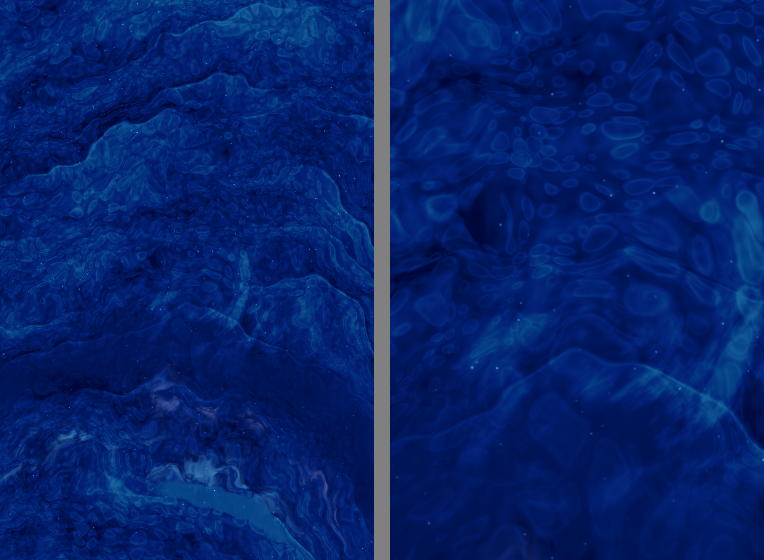
Left, the full canvas; right, a detail of the centre.
This texture is drawn by a WebGL 1 fragment shader. Its source:

```glsl
precision highp float;
// Deep blue poured-ink strata with lacy cells, pale foam and star-like flecks.
uniform vec2 u_resolution;

vec2 hash2(vec2 p) {
  p = vec2(dot(p, vec2(127.1, 311.7)), dot(p, vec2(269.5, 183.3)));
  return fract(sin(p) * 43758.5);
}

// Gradient noise, roughly -0.7 to 0.7
float corner(vec2 cell, vec2 f, vec2 o) {
  return dot(hash2(cell + o) * 2.0 - 1.0, f - o);
}
float noise(vec2 p) {
  vec2 c = floor(p), f = fract(p);
  vec2 u = f * f * f * (f * (f * 6.0 - 15.0) + 10.0);
  float low = mix(corner(c, f, vec2(0.0)), corner(c, f, vec2(1.0, 0.0)), u.x);
  float high = mix(corner(c, f, vec2(0.0, 1.0)), corner(c, f, vec2(1.0)), u.x);
  return mix(low, high, u.y);
}
float fbm(vec2 p) {
  float sum = 0.0, amp = 0.7;
  for (int i = 0; i < 5; i++) {
    sum += amp * noise(p);
    p = mat2(1.6, 1.2, -1.2, 1.6) * p + 7.3;
    amp *= 0.62;
  }
  return sum;
}
vec2 swirl(vec2 p) {
  return vec2(noise(p), noise(p + 19.7));
}

float bump(float x, float center, float width) {
  float d = (x - center) / width;
  return exp(-d * d);
}

// Scattered round bubbles: lit rim, mid-tone body, dark gaps between
float bubbles(vec2 p) {
  vec2 c = floor(p), f = fract(p);
  float value = -0.35;
  for (int j = -1; j <= 1; j++) {
    for (int i = -1; i <= 1; i++) {
      vec2 o = vec2(float(i), float(j));
      vec2 h = hash2(c + o);
      float radius = 0.15 + 0.45 * h.x * h.y + 0.12 * h.y;
      float d = length(o + 0.15 + 0.7 * h - f) - radius;
      float body = 1.0 - smoothstep(-0.06, 0.08, d);
      value = max(value, -0.35 + body * (0.3 + 0.5 * h.x) + 0.7 * bump(d, -0.04, 0.08));
    }
  }
  return value;
}

// Arched layer height: the crest drifts rightward toward the top
float strataHeight(vec2 p) {
  float dx = p.x - mix(0.13, 0.6, p.y);
  float hook = max(p.x - 0.52, 0.0);
  float s = p.y + mix(1.0, 0.5, p.y) * dx * dx;
  s += 3.0 * hook * hook * bump(p.y, 0.5, 0.2);
  return s + 0.06 * noise(p * 5.0 + 3.0) + 0.035 * noise(p * 12.0) + 0.016 * noise(p * 29.0);
}

// Tone added by one layer edge: thin line, lit shelf below, shade above
float layerEdge(float d, float lit, float width, float px) {
  float line = 1.0 - smoothstep(width, width + 1.5 * px, abs(d));
  float below = 1.0 - smoothstep(-px, 2.0 * px, d);
  float shelf = below * exp(min(d, 0.0) / (0.012 + 0.018 * lit));
  float shade = (1.0 - below) * exp(-max(d, 0.0) / 0.018);
  return 0.22 * line * (0.3 + lit) + 0.5 * shelf * lit - 0.2 * shade * (0.4 + lit);
}

vec3 inkColor(float t) {
  vec3 c = mix(vec3(0.0, 0.03, 0.23), vec3(0.0, 0.07, 0.31), clamp(t / 0.14, 0.0, 1.0));
  c = mix(c, vec3(0.0, 0.10, 0.39), clamp((t - 0.14) / 0.22, 0.0, 1.0));
  c = mix(c, vec3(0.01, 0.13, 0.47), clamp((t - 0.36) / 0.2, 0.0, 1.0));
  c = mix(c, vec3(0.01, 0.18, 0.49), clamp((t - 0.56) / 0.18, 0.0, 1.0));
  c = mix(c, vec3(0.02, 0.25, 0.52), clamp((t - 0.74) / 0.2, 0.0, 1.0));
  return mix(c, vec3(0.08, 0.37, 0.61), clamp((t - 0.94) / 0.4, 0.0, 1.0));
}

float flecks(vec2 p, float scale, float share, float px) {
  vec2 c = floor(p * scale);
  vec2 center = (c + 0.25 + 0.5 * hash2(c)) / scale;
  vec2 r = hash2(c + 41.0);
  float dotShape = 1.0 - smoothstep(0.0002, 0.0008 + 0.7 * px, length(p - center));
  return dotShape * step(1.0 - share, r.x) * (0.2 + 0.8 * r.y * r.y);
}

void main() {
  vec2 p = gl_FragCoord.xy / u_resolution.y;
  float px = 1.0 / u_resolution.y;
  float s = strataHeight(p);
  float abyss = bump(s, 0.37, 0.08);
  vec2 flow = vec2(p.x, s) + 0.035 * swirl(p * 11.0) + 0.014 * swirl(p * 34.0);

  // Broad clouds, curled veins and fine mottling
  float tone = 0.47 + 0.75 * fbm(flow * vec2(4.0, 9.0)) + 0.36 * fbm(flow * vec2(32.0, 44.0));
  tone += 0.28 * noise(p * 115.0);
  tone += 0.16 * bump(noise(flow * vec2(13.0, 22.0) + 4.0), 0.05, 0.035) * (1.0 - abyss);
  tone += 0.25 * smoothstep(0.93, 1.02, p.y + 0.15 * noise(p * 9.0));

  // Bubbles in patches
  float patchy = smoothstep(-0.15, 0.2, noise(p * 7.0 + 20.0));
  tone += 0.3 * patchy * bubbles(flow * vec2(34.0, 38.0));
  tone += 0.28 * (1.0 - 0.6 * patchy) * bubbles(flow * vec2(66.0, 80.0) + 5.0);
  tone = mix(tone, 0.06 + 0.22 * tone, 0.9 * abyss);

  // Layer edges
  for (int i = 0; i < 11; i++) {
    float k = float(i);
    float height = 0.06 + 0.09 * k + 0.04 * (hash2(vec2(k, 3.0)).x - 0.5);
    float d = s - height + 0.07 * noise(p * 5.0 + k * 7.3) + 0.022 * noise(p * 15.0 + k);
    float lit = smoothstep(-0.2, 0.3, noise(p * 4.0 + k * 3.7)) * (1.0 - 0.85 * abyss);
    tone += layerEdge(d, lit, 0.0006 + 0.0014 * lit, px);
  }

  // Smooth pool and feathery drift
  float pool = bump(s, 0.165, 0.02) * bump(p.x, 0.4, 0.13);
  tone = mix(tone, 1.05, 0.85 * smoothstep(0.3, 0.55, pool));
  vec2 bent = p + 0.03 * swirl(p * 9.0);
  vec2 slant = vec2(dot(bent, vec2(0.8, -0.6)) * 30.0, dot(bent, vec2(0.6, 0.8)) * 14.0);
  float drift = smoothstep(-0.15, 0.35, fbm(slant)) * bump(p.x, 0.4, 0.18) * bump(p.y, 0.44, 0.07);
  tone += 0.75 * drift;
  vec3 color = inkColor(tone);

  // Pale foam along the lower crests
  float froth = smoothstep(-0.04, 0.36, fbm(flow * vec2(15.0, 22.0) + 2.0));
  float ridge = bump(s, 0.28, 0.018) * smoothstep(0.2, 0.3, p.x);
  float crest = bump(s, 0.2, 0.022) * (1.0 - smoothstep(0.42, 0.58, p.x));
  color = mix(color, vec3(0.38, 0.44, 0.70), 0.85 * froth * ridge);
  color = mix(color, vec3(0.25, 0.56, 0.76), 0.85 * froth * crest);

  // Bright flecks, denser around the drift
  float light = flecks(p, 75.0, 0.03 + 0.15 * drift, px) + 0.6 * flecks(p + 3.0, 130.0, 0.03, px);
  color += vec3(0.36, 0.52, 0.55) * light * (1.0 - 0.5 * abyss);
  gl_FragColor = vec4(color, 1.0);
}
```
